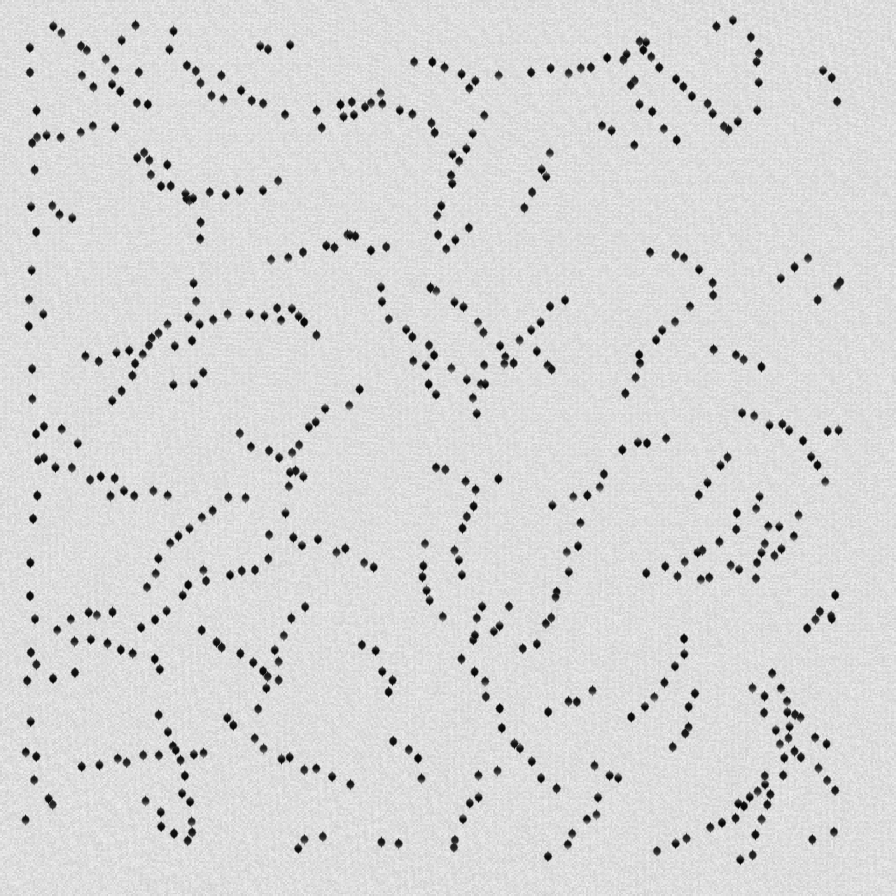
This texture is drawn by a Shadertoy shader. Its source:

```glsl
float hash(vec2 p) {
    return fract(sin(dot(p, vec2(127.1, 311.7))) * 43758.5453);
}

vec2 hash2(vec2 p) {
    return vec2(hash(p), hash(p + 57.3));
}

// Round bead with small pointed tips above and below; returns its grey level.
float beadShade(vec2 p, float seed) {
    float body = length(p * vec2(1.0, 0.92)) - 0.0043;
    float tips = abs(p.x) + abs(p.y) * 0.75 - 0.0046;
    float cover = smoothstep(0.0011, -0.0014, min(body, tips));

    // Some beads fade to grey towards the top or the bottom
    float side = seed < 0.5 ? 1.0 : -1.0;
    float fade = smoothstep(-0.001, 0.005, p.y * side);
    float tone = 0.04 + 0.12 * seed * seed + 0.4 * fade * fract(seed * 7.0);
    return mix(0.87, tone, cover);
}

// Short curved chains of beads, one chain per grid cell.
float chainShade(vec2 uv) {
    float shade = 0.87;
    vec2 home = floor(uv * 10.0);
    for (int j = -1; j <= 1; j++)
    for (int i = -1; i <= 1; i++) {
        vec2 cell = home + vec2(i, j);
        vec2 center = (cell + hash2(cell + 3.1)) * 0.1;
        float count = floor(3.0 + 8.0 * hash(cell + 8.7));
        float angle = (hash(cell + 15.2) - 0.5) * 2.6;
        float bend = (hash(cell + 21.9) - 0.5) * 13.0;
        vec2 along = vec2(cos(angle), sin(angle));
        vec2 across = vec2(-along.y, along.x);

        for (float k = 0.0; k < count; k++) {
            vec2 id = cell * 13.0 + vec2(k, k * 1.7);
            float s = (k - 0.5 * (count - 1.0)) * 0.017;
            vec2 bead = center + along * s + across * bend * s * s;
            bead += (hash2(id) - 0.5) * 0.013;

            // Blank margins around the page
            vec2 inset = abs(bead - vec2(0.49, 0.51)) - vec2(0.45, 0.47);
            if (max(inset.x, inset.y) < 0.0)
                shade = min(shade, beadShade(uv - bead, hash(id + 4.4)));
        }
    }
    return shade;
}

// Loose column of beads down the left margin.
float columnShade(vec2 uv) {
    float row = floor(uv.y / 0.036);
    vec2 id = vec2(row, 91.0);
    if (row < 2.0 || row > 26.0) return 0.87;
    vec2 bead = vec2(0.027 + 0.016 * hash(id), (row + 0.3 + 0.4 * hash(id + 2.0)) * 0.036);
    return beadShade(uv - bead, hash(id + 5.0));
}

void mainImage(out vec4 fragColor, in vec2 fragCoord) {
    vec2 uv = fragCoord / iResolution.xy;
    float shade = min(chainShade(uv), columnShade(uv));

    // Fine paper grain, weaker on the ink
    vec2 speck = floor(uv * 512.0);
    float grain = hash(speck) + hash(speck + 19.7) - 1.0;
    shade += grain * 0.07 * (0.2 + 0.8 * shade);

    fragColor = vec4(vec3(clamp(shade, 0.0, 1.0)), 1.0);
}
```
